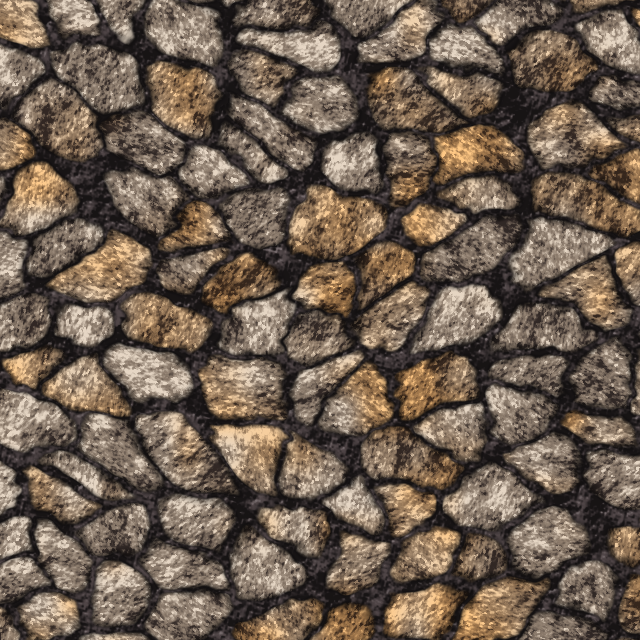
Reproduce this texture procedurally as a Shadertoy shader.

```glsl
const vec2 STONES = vec2(8.8, 11.2);       // stones across and up the canvas
const float JITTER = 0.84;
const float CORNER = 25.0;                 // higher gives sharper corners
const float GAP_MIN = 0.024;
const float GAP_VARIATION = 0.06;
const float EDGE_BLUR = 0.025;
const float GRAIN = 34.0;
const float CRYSTALS = 210.0;
const vec2 LIGHT = vec2(-0.45, 0.89);
const vec3 STONE_DARK = vec3(0.19, 0.155, 0.145);
const vec3 STONE_MID = vec3(0.55, 0.485, 0.425);
const vec3 STONE_PALE = vec3(0.90, 0.84, 0.77);
const vec3 OCHRE_TINT = vec3(1.12, 0.94, 0.68);
const vec3 MORTAR_DEEP = vec3(0.09, 0.077, 0.08);
const vec3 MORTAR_WET = vec3(0.31, 0.27, 0.275);

struct Stone {
    vec2 id;
    vec2 offset;   // position relative to the stone's centre
    float edge;    // distance to the outline, positive inside
};

vec3 hash3(vec2 p) {
    vec3 q = fract(p.xyx * vec3(0.1031, 0.1030, 0.0973));
    q += dot(q, q.yxz + 33.33);
    return fract((q.xxy + q.yzz) * q.zyx);
}

mat2 rotation(float a) {
    return mat2(cos(a), sin(a), -sin(a), cos(a));
}

float noise(vec2 p) {
    vec2 i = floor(p), f = fract(p);
    f = f * f * (3.0 - 2.0 * f);
    float low = mix(hash3(i).x, hash3(i + vec2(1, 0)).x, f.x);
    float high = mix(hash3(i + vec2(0, 1)).x, hash3(i + vec2(1, 1)).x, f.x);
    return mix(low, high, f.y);
}

float fbm(vec2 p) {
    float sum = 0.0, total = 0.0, weight = 1.0;
    for (int i = 0; i < 4; i++) {
        sum += weight * noise(p);
        total += weight;
        weight *= 0.8;
        p = rotation(0.6) * p * 2.1 + 17.0;
    }
    return sum / total;
}

// Random value of the nearest mineral crystal
float crystal(vec2 p) {
    vec2 cell = floor(p);
    float nearest = 9.0, value = 0.0;
    for (int y = -1; y <= 1; y++)
    for (int x = -1; x <= 1; x++) {
        vec2 id = cell + vec2(x, y);
        vec3 h = hash3(id);
        vec2 d = id + h.xy - p;
        if (dot(d, d) < nearest) { nearest = dot(d, d); value = h.z; }
    }
    return value;
}

vec2 site(vec2 id) {
    return id + 0.5 + JITTER * (hash3(id + 40.0).xy - 0.5);
}

// Bends the grid so that stones tilt and their outlines turn uneven
vec2 warp(vec2 p) {
    p += 0.32 * sin(p.yx * vec2(0.95, 0.8) + vec2(0.7, 2.1));
    p += 0.05 * sin(p.yx * vec2(4.3, 5.1) + 1.7 * sin(p * 1.9));
    return p + 0.11 * (vec2(noise(p * 6.0), noise(p * 6.0 + 61.0)) - 0.5);
}

Stone findStone(vec2 p) {
    Stone s;
    vec2 cell = floor(p);
    float nearest = 9.0;
    for (int y = -1; y <= 1; y++)
    for (int x = -1; x <= 1; x++) {
        vec2 id = cell + vec2(x, y), d = p - site(id);
        if (dot(d, d) < nearest) { nearest = dot(d, d); s.id = id; s.offset = d; }
    }
    // Rounded minimum of the distances to all borders and to a tilted oval
    vec3 h = hash3(s.id + 90.0);
    vec2 axes = vec2(0.95, mix(0.58, 0.8, h.y));
    float oval = (1.0 - length(rotation(h.x * 3.14) * s.offset / axes)) * axes.y;
    float sum = exp(-CORNER * oval);
    for (int y = -2; y <= 2; y++)
    for (int x = -2; x <= 2; x++) {
        if (x == 0 && y == 0) continue;
        vec2 toSite = site(s.id + vec2(x, y)) - site(s.id);
        float border = 0.5 * length(toSite) - dot(s.offset, normalize(toSite));
        sum += exp(-CORNER * border);
    }
    s.edge = -log(sum) / CORNER - GAP_MIN - GAP_VARIATION * h.z * h.z;
    return s;
}

vec3 stoneColor(Stone s, vec2 uv) {
    vec3 h = hash3(s.id + 7.0);
    // Grain runs along a direction of its own in each stone
    mat2 turn = rotation(h.x * 3.14);
    vec2 stretch = vec2(0.8, 1.15) * GRAIN;
    float rough = fbm(turn * uv * stretch + h.yz * 50.0);
    float lit = rough - fbm(turn * (uv + LIGHT * 0.0035) * stretch + h.yz * 50.0);
    float fleck = crystal(turn * uv * vec2(0.85, 1.15) * CRYSTALS);
    float patches = noise(uv * 23.0 + h.xy * 30.0);

    float tone = 0.55 + 1.35 * (rough - 0.5) + 0.75 * lit + 0.26 * (fleck - 0.5);
    tone += 0.22 * (h.y - 0.5) + 0.24 * (patches - 0.5) + 0.10 * dot(s.offset, LIGHT);
    tone -= 0.08 * smoothstep(0.73, 0.79, uv.x);
    tone += 0.14 * smoothstep(0.92, 0.97, fleck);

    vec3 color = mix(STONE_DARK, STONE_MID, smoothstep(0.05, 0.55, tone));
    color = mix(color, STONE_PALE, smoothstep(0.5, 1.0, tone));
    float warmBand = 0.22 * exp(-pow((uv.x - 0.62) / 0.14, 2.0));
    float ochre = smoothstep(0.5, 1.1, 0.6 * h.z + 0.5 * noise(uv * 17.0 + 9.0) + warmBand);
    color *= mix(vec3(1), OCHRE_TINT, ochre);
    return color * mix(0.45, 1.0, smoothstep(-0.02, 0.11, s.edge + 0.1 * (rough - 0.5)));
}

vec3 mortarColor(float edge, vec2 uv) {
    float rough = fbm(uv * 32.0 + 5.0);
    float lit = rough - fbm((uv + LIGHT * 0.005) * 32.0 + 5.0);
    vec3 color = mix(MORTAR_DEEP, MORTAR_WET, smoothstep(0.34, 0.8, rough + 0.7 * lit));
    color += 0.16 * smoothstep(0.10, 0.30, lit);
    return color * mix(0.7, 1.0, smoothstep(0.0, 0.06, -edge));
}

void mainImage(out vec4 fragColor, in vec2 fragCoord) {
    vec2 uv = fragCoord / iResolution.y;
    Stone s = findStone(warp(uv * STONES + 3.0));
    float cover = smoothstep(-EDGE_BLUR, EDGE_BLUR, s.edge);
    vec3 color = mix(mortarColor(s.edge, uv), stoneColor(s, uv), cover);
    fragColor = vec4(clamp(color, 0.0, 1.0), 1.0);
}
```
